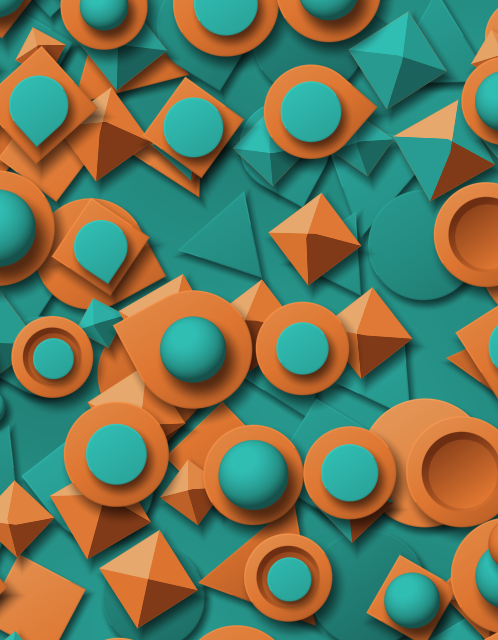
This background is drawn by a Shadertoy shader. Its source:

```glsl
#define RUST vec3(0.43, 0.18, 0.07)
#define ORANGE vec3(0.87, 0.46, 0.19)
#define SAND vec3(0.91, 0.70, 0.47)
#define PINE vec3(0.07, 0.25, 0.23)
#define TEAL vec3(0.14, 0.54, 0.50)
#define AQUA vec3(0.19, 0.74, 0.70)
#define SHADOW vec3(0.42, 0.40, 0.41)
#define LIGHT vec2(-0.55, 0.83)
#define SHEET_CELL 0.170
#define GEM_CELL 0.140
#define CLUSTER_CELL 0.182
#define BEAD_CELL 0.230

float edge; // smoothing width in cell units

vec4 hash4(vec2 p) {
    vec4 n = vec4(dot(p, vec2(127.1, 311.7)), dot(p, vec2(269.5, 183.3)),
                  dot(p, vec2(419.2, 371.9)), dot(p, vec2(85.3, 247.1)));
    return fract(sin(n) * 43758.55);
}

vec3 ramp(vec3 dark, vec3 mid, vec3 bright, float t) {
    t = clamp(t, 0.0, 1.0);
    return t < 0.5 ? mix(dark, mid, 2.0 * t) : mix(mid, bright, 2.0 * t - 1.0);
}
vec3 orange(float t) { return ramp(RUST, ORANGE, SAND, t); }
vec3 teal(float t) { return ramp(PINE, TEAL, AQUA, t); }

mat2 turn(float a) { return mat2(cos(a), sin(a), -sin(a), cos(a)); }

float fillMask(float d) { return 1.0 - smoothstep(-edge, edge, d); }

// 0 disc, 1 teardrop, 2 square, 3 triangle
float shape(vec2 p, int kind, float r) {
    if (kind == 1 && min(p.x, p.y) > 0.0) return max(p.x, p.y) - r;
    if (kind == 2) return max(abs(p.x), abs(p.y)) - 0.82 * r;
    if (kind == 3) return max(abs(p.x) * 0.866 + p.y * 0.5, -p.y) - 0.6 * r;
    return length(p) - r;
}

// Flat cutout with a soft shadow
void cutout(inout vec3 c, vec2 p, mat2 m, int kind, float r, float height, vec3 fill) {
    float shadowDist = shape(m * (p + LIGHT * height), kind, r);
    c *= mix(SHADOW, vec3(1.0), smoothstep(-height, height, shadowDist));
    float d = shape(m * p, kind, r);
    fill *= 1.0 + 0.10 * smoothstep(-0.02, 0.0, d) * sign(dot(p, LIGHT));
    c = mix(c, fill, fillMask(d));
}

void ball(inout vec3 c, vec2 p, float r, bool warm) {
    vec2 s = p / r;
    vec3 n = vec3(s, sqrt(max(0.0, 1.0 - dot(s, s))));
    float lit = 0.12 + 0.95 * max(0.0, dot(n, normalize(vec3(LIGHT * 0.6, 0.9))));
    float shadowDist = length(p + LIGHT * r * 0.38) - r;
    c *= mix(SHADOW, vec3(1.0), smoothstep(-0.3 * r, 0.35 * r, shadowDist));
    c = mix(c, warm ? orange(lit * 0.58) : teal(lit), fillMask(length(p) - r));
}

// Hollow dish: rim, shaded wall, floor
void bowl(inout vec3 c, vec2 p, float r, float pick) {
    float slope = dot(p, LIGHT) / r;
    cutout(c, p, mat2(1.0), 0, r, 0.09, orange(0.52 + 0.16 * slope));
    bool cool = pick > 0.6;
    vec3 wall = cool ? teal(0.25 - 0.45 * slope) : orange(0.2 - 0.35 * slope);
    c = mix(c, wall, fillMask(length(p) - 0.72 * r));
    vec2 q = p + LIGHT * 0.05 * r;
    vec3 base = cool ? teal(0.32 - 0.5 * slope) : orange(0.32 - 0.3 * slope);
    c = mix(c, base, fillMask(length(q) - 0.62 * r));
    if (pick < 0.4) cutout(c, q, mat2(1.0), 0, 0.5 * r, 0.06, teal(0.85 + 0.2 * slope));
}

// Faceted pyramid seen from above
void gem(inout vec3 c, vec2 p, mat2 m, float r, vec4 h) {
    cutout(c, p, m, 2, r, 0.10, ORANGE);
    vec2 q = m * p;
    float rim = max(abs(q.x), abs(q.y));
    vec2 s = q - (h.xy - 0.5) * 0.8 * r * (1.0 - rim / (0.82 * r));
    vec2 lit = 0.5 + 0.42 * sign(s) * (m * LIGHT);
    vec3 sideX = h.z < 0.3 ? teal(lit.x + 0.15) : orange(lit.x);
    vec3 sideY = h.z < 0.45 ? teal(lit.y + 0.15) : orange(lit.y);
    float side = smoothstep(-edge, edge, abs(s.x) - abs(s.y));
    c = mix(c, mix(sideY, sideX, side), fillMask(rim - 0.82 * r));
}

// Orange base carrying a teal ball or disc
void cluster(inout vec3 c, vec2 p, mat2 m, float r, vec4 h) {
    int kind = h.x < 0.5 ? 0 : (h.x < 0.78 ? 1 : 2);
    float slope = dot(p, LIGHT) / r;
    cutout(c, p, m, kind, r, 0.09, orange(0.5 + 0.13 * slope));
    float inner = r * mix(0.54, 0.70, h.y);
    if (h.z < 0.5) ball(c, p, inner, false);
    else cutout(c, p, m, h.w < 0.2 ? 1 : 0, inner, 0.07, teal(0.88 + 0.2 * slope));
}

// One staggered, jittered grid of pieces
void scatter(inout vec3 c, vec2 uv, float size, int layer) {
    vec2 g = uv / size;
    edge = 0.8 / (iResolution.y * size);
    for (int j = 1; j >= -1; j--)
    for (int i = -1; i <= 1; i++) {
        float row = floor(g.y) + float(j);
        float shift = 0.5 * mod(row, 2.0);
        vec2 cell = vec2(floor(g.x - shift) + float(i), row);
        vec4 h = hash4(cell + 17.0 * float(layer));
        vec4 k = hash4(cell + 17.0 * float(layer) + 53.0);
        vec2 p = g - cell - vec2(0.5 + shift, 0.5) - 0.36 * (h.xy - 0.5);
        mat2 m = turn(0.785 + 1.571 * floor(4.0 * h.z) + 0.6 * (h.w - 0.5));
        if (layer == 0) {
            float tone = 0.5 + 0.3 * (k.z - 0.5) + 0.2 * dot(p, LIGHT);
            vec3 fill = k.w < 0.55 ? teal(tone + 0.05) : orange(tone);
            cutout(c, p, m, int(4.0 * k.x), mix(0.35, 0.6, k.y), 0.06, fill);
        } else if (layer == 1) {
            if (k.w < 0.55) gem(c, p, m, mix(0.25, 0.52, h.w), k);
        } else if (layer == 2) {
            float r = mix(0.34, 0.51, h.w);
            if (k.w < 0.22) bowl(c, p, r, k.x);
            else if (k.w < 0.86) cluster(c, p, m, r, vec4(k.xyz, h.x));
        } else if (k.w < 0.3) {
            if (k.z < 0.7) ball(c, p, mix(0.12, 0.20, k.x), k.y < 0.15);
            else bowl(c, p, 0.17, 0.5);
        }
    }
}

void mainImage(out vec4 fragColor, in vec2 fragCoord) {
    vec2 uv = fragCoord / iResolution.y;
    vec3 c = teal(0.55 + 0.1 * sin(uv.x * 7.0 + 3.0 * uv.y) * cos(uv.y * 8.0));
    scatter(c, uv, SHEET_CELL, 0);
    scatter(c, uv, GEM_CELL, 1);
    scatter(c, uv, CLUSTER_CELL, 2);
    scatter(c, uv, BEAD_CELL, 3);
    fragColor = vec4(c, 1.0);
}
```
